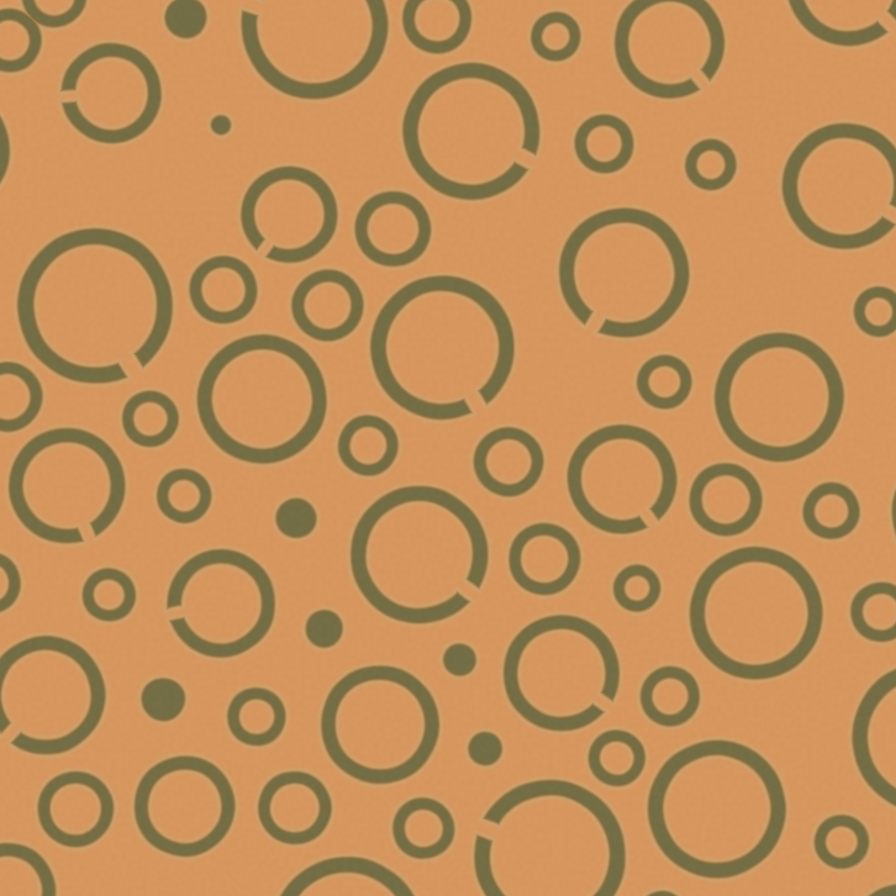
Give the GLSL for this pattern, as a three.js fragment shader.

```glsl
// Olive rings, notched rings and dots scattered loosely over a warm tan ground.
varying vec2 vUv;

// Colours
const vec3 GROUND = vec3(0.84, 0.59, 0.37);
const vec3 HALO = vec3(0.81, 0.62, 0.41);
const vec3 RIM = vec3(0.50, 0.42, 0.24);
const vec3 CORE = vec3(0.45, 0.43, 0.27);

// Layout, in canvas units
const float SPACING = 0.229;       // between large ring sites
const float TILT = 0.37;           // rotation of the site lattice
const float JITTER = 0.022;
const float DRIFT = 0.020;
const vec2 LARGE_RADIUS = vec2(0.049, 0.087);
const vec2 SMALL_RADIUS = vec2(0.026, 0.044);
const vec2 DOT_RADIUS = vec2(0.011, 0.024);
const float MARGIN = 0.015;        // clear ground around small shapes
const float EMPTY_SHARE = 0.27;    // small sites left empty
const float DOT_SHARE = 0.24;      // small sites holding a dot
const float NOTCH_SHARE = 0.60;    // large rings with a notch

// Drawing
const float STROKE_BASE = 0.010;
const float STROKE_GROWTH = 0.09;  // extra stroke per unit of radius
const float NOTCH_WIDTH = 0.24;    // relative to the radius
const float SOFTNESS = 0.0024;
const float WOBBLE = 0.0012;
const float GRAIN = 0.012;
const float ROW_HEIGHT = 0.8660254;
const float TAU = 6.2831853;

vec3 hash3(vec2 c) {
  vec3 q = fract(c.xyx * vec3(0.1031, 0.1030, 0.0973));
  q += dot(q, q.yxz + 33.33);
  return fract((q.xxy + q.yzz) * q.zyx);
}

float cornerSlope(vec2 cell, vec2 offset) {
  float a = TAU * hash3(cell).x;
  return dot(vec2(cos(a), sin(a)), offset);
}

float gradientNoise(vec2 p) {
  vec2 i = floor(p), f = fract(p);
  vec2 w = f * f * f * (f * (f * 6.0 - 15.0) + 10.0);
  vec2 e = vec2(1.0, 0.0);
  return mix(mix(cornerSlope(i, f), cornerSlope(i + e, f - e), w.x),
             mix(cornerSlope(i + e.yx, f - e.yx), cornerSlope(i + e.xx, f - e.xx), w.x), w.y);
}

// Triangular lattice to canvas and back
vec2 toCanvas(vec2 c) {
  vec2 u = SPACING * vec2(c.x + 0.5 * c.y, ROW_HEIGHT * c.y);
  return vec2(cos(TILT) * u.x - sin(TILT) * u.y, sin(TILT) * u.x + cos(TILT) * u.y);
}

vec2 toLattice(vec2 p) {
  vec2 u = vec2(cos(TILT) * p.x + sin(TILT) * p.y, cos(TILT) * p.y - sin(TILT) * p.x) / SPACING;
  float row = u.y / ROW_HEIGHT;
  return vec2(u.x - 0.5 * row, row);
}

// Large ring at a lattice site: centre and outer radius
vec3 largeRing(vec2 site) {
  vec3 h = hash3(site + 11.0);
  vec2 centre = toCanvas(site);
  vec2 drift = vec2(gradientNoise(centre * 2.5 + 3.7), gradientNoise(centre * 2.5 + 19.3));
  centre += DRIFT * drift + JITTER * sqrt(h.x) * vec2(cos(TAU * h.y), sin(TAU * h.y));
  return vec3(centre, mix(LARGE_RADIUS.x, LARGE_RADIUS.y, h.z));
}

float ringDistance(vec2 q, float radius) {
  float halfStroke = 0.5 * (STROKE_BASE + STROKE_GROWTH * radius);
  return abs(length(q) - radius + halfStroke) - halfStroke;
}

float largeDistance(vec2 p, vec2 site) {
  vec3 ring = largeRing(site);
  vec3 h = hash3(site + 57.0);
  vec2 q = p - ring.xy;
  float d = ringDistance(q, ring.z);
  if (h.x > NOTCH_SHARE) return d;
  // Notches favour the lower right; the rest open to the left
  float a = h.y < 0.65 ? mix(-1.2, -0.4, h.z) : mix(2.6, 4.3, h.z);
  vec2 dir = vec2(cos(a), sin(a));
  float across = 0.5 * NOTCH_WIDTH * ring.z - abs(q.x * dir.y - q.y * dir.x);
  return max(d, min(across, dot(q, dir)));
}

// Small ring or dot seated evenly between three large rings
float smallDistance(vec2 p, vec2 cell, float side) {
  vec2 centre = toCanvas(cell + (1.0 + side) / 3.0);
  vec3 h = hash3(cell + 83.0 + 41.0 * side);
  if (h.x < EMPTY_SHARE || distance(p, centre) > 0.13) return 1.0;
  vec3 a = largeRing(cell + vec2(1.0, 0.0));
  vec3 b = largeRing(cell + vec2(0.0, 1.0));
  vec3 c = largeRing(cell + side);
  vec3 gaps;
  for (int i = 0; i < 4; i++) {
    vec2 u = centre - a.xy, v = centre - b.xy, w = centre - c.xy;
    gaps = vec3(length(u) - a.z, length(v) - b.z, length(w) - c.z);
    vec3 push = 0.5 * (dot(gaps, vec3(1.0 / 3.0)) - gaps);
    centre += normalize(u) * push.x + normalize(v) * push.y + normalize(w) * push.z;
  }
  bool isDot = h.x < EMPTY_SHARE + DOT_SHARE;
  vec2 range = isDot ? DOT_RADIUS : SMALL_RADIUS;
  float room = min(gaps.x, min(gaps.y, gaps.z)) - MARGIN;
  float radius = min(mix(range.x, range.y, h.y), max(room, DOT_RADIUS.x));
  vec2 q = p - centre;
  return isDot || radius < DOT_RADIUS.y ? length(q) - radius : ringDistance(q, radius);
}

void main() {
  vec2 p = vUv + WOBBLE * vec2(gradientNoise(vUv * 24.0), gradientNoise(vUv * 24.0 + 50.0));
  vec2 cell = floor(toLattice(p));
  float d = 1.0;
  for (int y = -1; y <= 1; y++) {
    for (int x = -1; x <= 1; x++) {
      vec2 c = cell + vec2(float(x), float(y));
      if (x >= 0 && y >= 0) d = min(d, largeDistance(p, c));
      d = min(d, min(smallDistance(p, c, 0.0), smallDistance(p, c, 1.0)));
    }
  }
  // Soft edge with a browner rim inside and a pale halo outside
  vec3 ink = mix(RIM, CORE, smoothstep(0.0015, 0.0045, -d));
  vec3 paper = mix(HALO, GROUND, smoothstep(0.0030, 0.0065, d));
  vec3 colour = mix(ink, paper, smoothstep(-SOFTNESS, SOFTNESS, d));
  colour += GRAIN * gradientNoise(vUv * 170.0);
  gl_FragColor = vec4(colour, 1.0);
}
```
